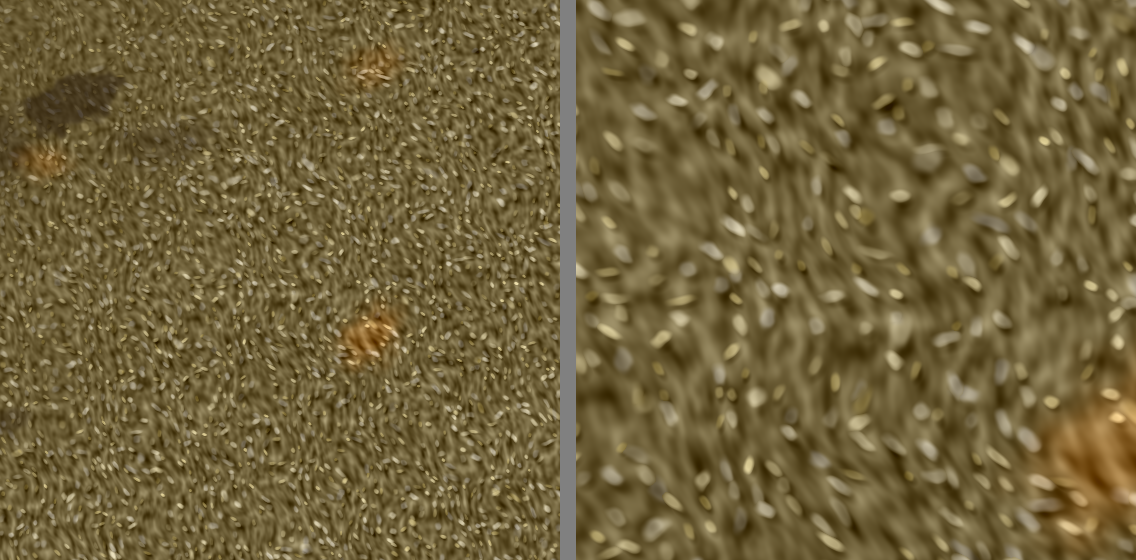
Left, the full canvas; right, a detail of the centre.
Reproduce this texture procedurally as a Shadertoy shader.

```glsl
// Worn olive-brown ground with pale grit, damp patches and rusty stains.
// Stretched gradient noise makes the leaning matrix; jittered cells scatter
// soft pebbles with shadows; one tonal ramp colours the result.

#define GRAIN_FREQ   vec2(88.0, 48.0)
#define GRAIN_GAIN   0.56
#define FINE_GAIN    0.26
#define LEAN         0.14
#define WARP         0.022
#define GRIT_CELLS   62.0
#define STONE_CELLS  25.0
#define BASE_TONE    0.25
#define SHADOW_GAIN  0.20
#define DARK_EARTH   vec3(0.29, 0.23, 0.08)
#define PALE_STONE   vec3(0.74, 0.69, 0.53)
#define RUST         vec3(0.10, 0.00, -0.07)

vec3 hash3(vec2 p) {
    vec3 q = fract(p.xyx * vec3(0.1031, 0.1030, 0.0973));
    q += dot(q, q.yxz + 33.33);
    return fract((q.xxy + q.yzz) * q.zyx);
}

float cornerSlope(vec2 cell, vec2 offset) {
    float angle = 6.2832 * hash3(cell + 200.0).x;
    return dot(vec2(cos(angle), sin(angle)), offset);
}

float gradientNoise(vec2 p) {
    vec2 i = floor(p), f = p - i;
    vec2 u = f * f * f * (f * (f * 6.0 - 15.0) + 10.0);
    vec2 e = vec2(1.0, 0.0);
    return mix(mix(cornerSlope(i, f), cornerSlope(i + e, f - e), u.x),
               mix(cornerSlope(i + e.yx, f - e.yx), cornerSlope(i + 1.0, f - 1.0), u.x), u.y);
}

vec2 turn(vec2 p, float a) {
    return vec2(cos(a) * p.x + sin(a) * p.y, cos(a) * p.y - sin(a) * p.x);
}

// Soft elliptical blot with a ragged rim
float blot(vec2 p, vec2 centre, vec2 radii, float angle, float softness) {
    float d = length(turn(p - centre, angle) / radii);
    d += 0.5 * gradientNoise(p * 24.0) + 0.25 * gradientNoise(p * 60.0);
    return 1.0 - smoothstep(1.0 - softness, 1.0 + softness, d);
}

// Scattered pebbles: x = light, y = signed tint, z = shadow
vec3 pebbles(vec2 p, float cells, float share, float size, float seed) {
    vec2 g = p * cells, home = floor(g);
    vec3 result = vec3(0.0);
    for (int y = -1; y <= 1; y++)
    for (int x = -1; x <= 1; x++) {
        vec2 cell = home + vec2(x, y);
        vec3 place = hash3(cell + seed);
        vec3 look = hash3(cell + seed + 71.0);
        if (place.z > share) continue;
        vec2 offset = g - cell - 0.15 - 0.7 * place.xy;
        float angle = 0.2 + 1.7 * (look.x - 0.5) + 1.4 * step(0.85, look.y);
        float radius = size * mix(0.65, 1.2, look.z);
        vec2 radii = radius * vec2(1.0, mix(1.1, 2.1, look.y));
        vec2 q = turn(offset, angle) / radii;
        float d = pow(dot(pow(abs(q), vec2(2.5)), vec2(1.0)), 0.4);
        d += 0.35 * gradientNoise(g * 2.2 + seed);
        float body = 1.0 - smoothstep(0.45, 1.3, d);
        float light = body * mix(0.22, 0.75, look.x * look.x);
        if (light > result.x) result.xy = vec2(light, body * (look.z - 0.5));
        vec2 s = turn(offset + radius * vec2(-0.5, 1.2), angle) / radii;
        result.z = max(result.z, 1.0 - smoothstep(0.3, 1.4, length(s)));
    }
    return result;
}

void mainImage(out vec4 fragColor, in vec2 fragCoord) {
    vec2 uv = fragCoord / iResolution.xy;

    // Mild perspective and a wandering lean
    vec2 p = uv * vec2(1.0, 0.92 + 0.16 * uv.y);
    p.x += LEAN * p.y + WARP * gradientNoise(uv * 11.0);
    p.y += 0.6 * WARP * gradientNoise(uv * 14.0 + 40.0);

    // Grit is sparser and duller toward the upper left
    float exposed = smoothstep(-0.25, 0.85, uv.x * 0.85 + (1.0 - uv.y) * 0.7
                               + 0.25 * gradientNoise(uv * 5.0));
    float contrast = mix(0.5, 1.0, exposed);

    // Earth matrix
    float grain = gradientNoise(p * GRAIN_FREQ);
    float fine = gradientNoise(turn(p, 0.25) * GRAIN_FREQ * 1.7 + 17.0);
    float broad = gradientNoise(uv * 7.0 + 9.0) + 0.6 * gradientNoise(uv * 19.0);
    float tone = GRAIN_GAIN * (grain + 0.5 * grain * abs(grain)) + FINE_GAIN * fine;

    // Small grit and rarer stones
    vec3 grit = pebbles(p, GRIT_CELLS, 0.58, 0.25, 13.0);
    vec3 stone = pebbles(p, STONE_CELLS, 0.17, 0.16, 57.0);
    float light = max(grit.x, stone.x);
    float shadow = max(grit.z, stone.z) * (1.0 - smoothstep(0.0, 0.25, light));
    tone = BASE_TONE + 0.05 * exposed + 0.09 * broad
         + contrast * (tone + light - SHADOW_GAIN * shadow);

    // Damp patches
    float damp = blot(uv, vec2(0.125, 0.815), vec2(0.088, 0.044), 0.42, 0.22);
    damp = max(damp, 0.65 * blot(uv, vec2(0.0, 0.74), vec2(0.05, 0.065), 0.3, 0.5));
    damp = max(damp, 0.50 * blot(uv, vec2(0.29, 0.745), vec2(0.09, 0.035), 0.1, 0.6));
    damp = max(damp, 0.60 * blot(uv, vec2(0.02, 0.25), vec2(0.035, 0.022), 0.2, 0.5));
    tone = mix(tone, tone * 0.4 - 0.12, damp);

    // Rusty stains
    float rust = blot(uv, vec2(0.66, 0.40), vec2(0.055, 0.04), 0.8, 0.8);
    rust = max(rust, 0.7 * blot(uv, vec2(0.08, 0.71), vec2(0.04, 0.025), 0.0, 0.8));
    rust = max(rust, 0.6 * blot(uv, vec2(0.67, 0.88), vec2(0.05, 0.03), 0.4, 0.8));

    vec3 color = mix(DARK_EARTH, PALE_STONE, clamp(tone, -0.3, 1.4));
    color += (grit.y + stone.y) * vec3(-0.03, 0.0, 0.13) * contrast;
    color += RUST * rust + vec3(-0.01, -0.005, 0.04) * damp;
    fragColor = vec4(clamp(color, 0.0, 1.0), 1.0);
}
```
